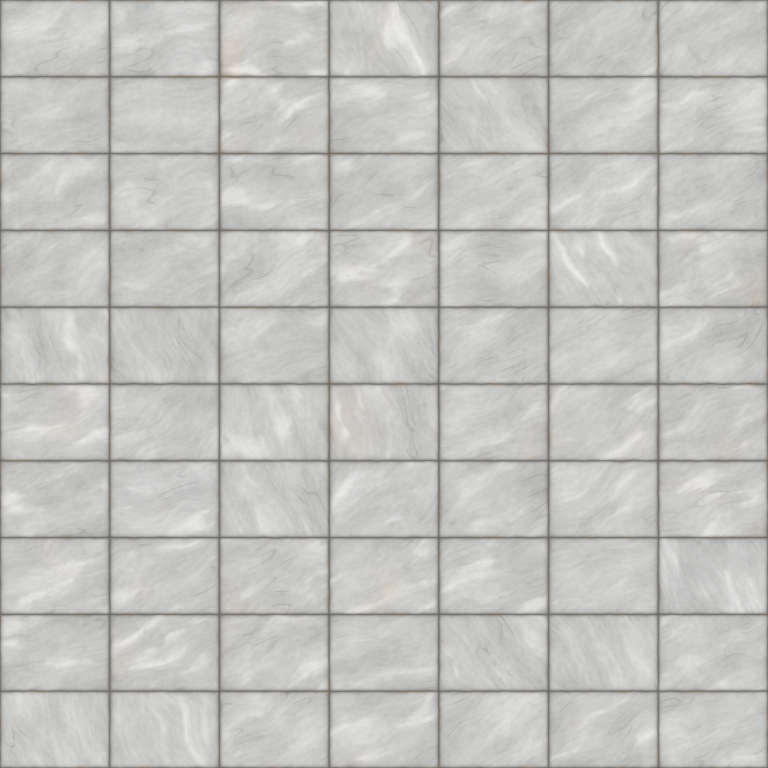
This texture is drawn by a WebGL 2 fragment shader. Its source:

```glsl
#version 300 es
precision highp float;
// Pale grey marble tiles, seven across and ten down, with thin dark worn joints.

#define TILES vec2(7.0, 10.0)
#define STONE vec3(0.789, 0.789, 0.779)
#define JOINT vec3(0.40, 0.39, 0.375)
#define WARM vec3(0.025, 0.002, -0.025)
#define JOINT_SOFTNESS vec2(0.0019, 0.0016)
#define JOINT_WOBBLE 0.0007
#define STREAKS 0.065
#define CLOUDS 0.045
#define VEINS 0.065
#define SCRATCHES 0.055
#define GRAIN 0.032
#define EDGE_SHADE 0.05

uniform vec2 u_resolution;
out vec4 fragColor;

// Integer hash: two random values in 0..1 per lattice point
vec2 hash2(vec2 p) {
    uvec2 v = uvec2(ivec2(p)) * 1664525u + 1013904223u;
    v.x += v.y * 1664525u;
    v.y += v.x * 1664525u;
    v ^= v >> 16u;
    v.x += v.y * 1664525u;
    v.y += v.x * 1664525u;
    v ^= v >> 16u;
    return vec2(v & 65535u) / 65535.0;
}

float corner(vec2 cell, vec2 offset, vec2 period) {
    float a = 6.2831853 * hash2(mod(cell, period)).x;
    return dot(vec2(cos(a), sin(a)), offset);
}

// Gradient noise that wraps after a whole number of cells
float noise(vec2 p, vec2 period) {
    vec2 i = floor(p), f = p - i, e = vec2(1.0, 0.0);
    vec2 w = f * f * f * (f * (f * 6.0 - 15.0) + 10.0);
    float low = mix(corner(i, f, period), corner(i + e, f - e, period), w.x);
    float high = mix(corner(i + e.yx, f - e.yx, period), corner(i + 1.0, f - 1.0, period), w.x);
    return mix(low, high, w.y);
}

float fbm(vec2 p) {
    float sum = 0.0, amp = 1.0;
    for (int k = 0; k < 4; k++) {
        sum += amp * noise(p, vec2(1024.0));
        p = p * 2.0 + 17.3;
        amp *= 0.5;
    }
    return sum;
}

// Exponential joint profile averaged over one pixel
vec2 jointIntegral(vec2 x, vec2 s) {
    return sign(x) * s * (1.0 - exp(-abs(x) / s));
}

vec2 jointCover(vec2 d, vec2 s, vec2 px) {
    return (jointIntegral(d + 0.5 * px, s) - jointIntegral(d - 0.5 * px, s)) / px;
}

// Marble of one tile; q is measured in tile heights from its centre
vec3 marble(vec2 q, vec2 id) {
    vec2 seed = hash2(id + 11.0), mood = hash2(id + 57.0), kind = hash2(id + 103.0);
    float angle = 0.45 + 0.5 * (mood.x - 0.5);
    if (kind.x > 0.78) angle = mix(-1.3, -0.95, mood.x);
    float c = cos(angle), s = sin(angle);
    vec2 r = mat2(c, -s, s, c) * q + seed * 90.0;
    r += 0.16 * vec2(noise(r * 1.7, vec2(1024.0)), noise(r * 1.7 + 31.0, vec2(1024.0)));

    float streak = fbm(r * vec2(0.9, 3.2));
    float cloud = fbm(q * 1.6 + seed.yx * 70.0);
    float ridge = abs(noise(r * vec2(0.55, 2.1) + 43.0, vec2(1024.0)));
    float vein = (1.0 - smoothstep(0.0, 0.16, ridge)) * smoothstep(-0.1, 0.45, cloud + streak);
    float crack = abs(noise(r * vec2(1.5, 6.0) + 71.0, vec2(1024.0)) + 0.1 * streak);
    float scratch = (1.0 - smoothstep(0.0, 0.07, crack)) * smoothstep(0.05, 0.5, -cloud);
    float grain = noise(r * vec2(7.0, 20.0), vec2(1024.0)) + 0.6 * noise(q * 19.0 + seed * 50.0, vec2(1024.0));

    float light = STREAKS * streak + CLOUDS * cloud + GRAIN * grain;
    light += VEINS * vein * (0.3 + mood.y) - SCRATCHES * scratch;
    light += 0.02 * (kind.y - 0.5);
    float stain = smoothstep(0.1, 0.7, fbm(q * 1.2 + seed * 33.0)) * smoothstep(0.3, 1.0, mood.y);
    return STONE + light + WARM * stain + vec3(-0.004, 0.0, 0.006) * (seed.x - 0.3);
}

void main() {
    vec2 uv = gl_FragCoord.xy / u_resolution;
    vec2 px = 1.0 / u_resolution;

    // Tile grid with slightly uneven joints
    vec2 wobble = vec2(noise(uv * 60.0, vec2(60.0)), noise(uv * 60.0 + 23.0, vec2(60.0)));
    vec2 grid = (uv + JOINT_WOBBLE * wobble) * TILES;
    vec2 id = mod(floor(grid), TILES);
    vec2 local = fract(grid) - 0.5;
    vec2 d = (0.5 - abs(local)) / TILES;
    vec3 color = marble(local * TILES.y / TILES, id);

    // Soft grime around each tile
    float patchy = noise(uv * 24.0, vec2(24.0));
    vec2 grime = exp(-d / vec2(0.007, 0.005));
    color -= EDGE_SHADE * (grime.x + 0.7 * grime.y) * (0.7 + patchy);

    // Joints of varying strength, with small chips along the rims
    float wear = noise(uv * 40.0 + 7.0, vec2(40.0));
    vec2 cover = jointCover(d, JOINT_SOFTNESS * (1.0 + 0.5 * wear), px);
    float line = 1.0 - (1.0 - cover.x) * (1.0 - cover.y);
    float chip = smoothstep(0.2, 0.5, noise(uv * 130.0, vec2(130.0)));
    chip *= 1.0 - smoothstep(0.001, 0.005, min(d.x, d.y));
    line = max(line, 0.45 * chip);
    vec3 jointColor = JOINT + 1.5 * WARM * smoothstep(0.0, 0.4, patchy);
    fragColor = vec4(mix(color, jointColor, line), 1.0);
}
```
